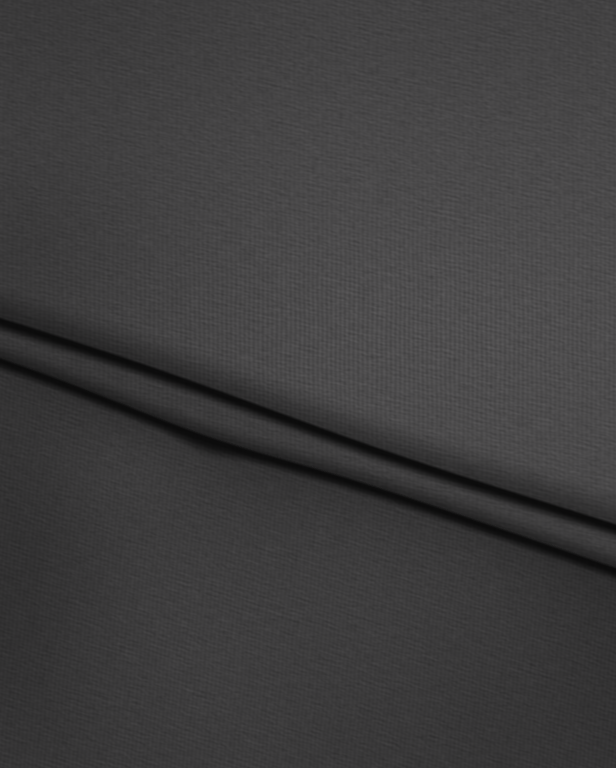
A Shadertoy shader for this texture:

```glsl
// Charcoal knit cloth crossed by a soft diagonal double fold.

vec2 hashGradient(vec2 cell) {
    vec3 q = fract(vec3(cell.xyx) * vec3(0.1031, 0.1030, 0.0973));
    q += dot(q, q.yzx + 33.33);
    return fract((q.xx + q.yz) * q.zy) * 2.0 - 1.0;
}

float gradientNoise(vec2 p) {
    vec2 i = floor(p), f = fract(p);
    vec2 u = f * f * f * (f * (f * 6.0 - 15.0) + 10.0);
    float a = dot(hashGradient(i), f);
    float b = dot(hashGradient(i + vec2(1, 0)), f - vec2(1, 0));
    float c = dot(hashGradient(i + vec2(0, 1)), f - vec2(0, 1));
    float d = dot(hashGradient(i + vec2(1, 1)), f - vec2(1, 1));
    return mix(mix(a, b, u.x), mix(c, d, u.x), u.y);
}

float glow(vec2 p, vec2 center, vec2 size) {
    vec2 q = (p - center) / size;
    return exp(-dot(q, q));
}

// Heights of the two fold edges across the cloth.
float upperEdge(float x) {
    return 0.586 - 0.339 * x + 0.003 * sin(x * 9.0);
}

float lowerEdge(float x) {
    return 0.534 - 0.342 * x - 0.010 * glow(vec2(x, 0.0), vec2(0.27, 0.0), vec2(0.15, 1.0));
}

// Broad light on the upper sheet, rolling away at its edge.
float upperSheet(vec2 p, float height) {
    float tone = mix(0.247, 0.282, smoothstep(0.0, 0.5, p.x));
    tone += 0.025 * glow(p, vec2(0.62, 0.58), vec2(0.35, 0.17));
    tone -= 0.022 * smoothstep(0.78, 1.02, p.y);
    tone -= 0.025 * glow(p, vec2(0.0, 0.66), vec2(0.15, 0.12));
    return tone * mix(0.62, 1.0, smoothstep(-0.004, 0.050, height));
}

// Narrow tube between the edges, shaded by the sheet above.
float foldRoll(float below, float height, float x) {
    float tone = mix(0.215, 0.245, smoothstep(0.0, 0.5, x));
    tone *= mix(0.55, 1.0, smoothstep(-0.003, 0.026, height));
    return mix(0.045, tone, smoothstep(0.005, 0.022, below));
}

// Lower sheet with cast shadow and shallow undulations.
float lowerSheet(vec2 p, float below) {
    float tone = 0.218 + 0.030 * glow(p, vec2(0.38, 0.22), vec2(0.28, 0.20));
    tone += 0.018 * glow(p, vec2(0.18, 0.40), vec2(0.10, 0.06));
    tone -= 0.030 * glow(p, vec2(0.0, 0.24), vec2(0.12, 0.20));
    tone -= 0.020 * glow(p, vec2(0.80, 0.05), vec2(0.25, 0.20));
    tone += 0.018 * gradientNoise(vec2(p.x * 5.0 + p.y * 2.0, p.y * 2.5));
    float reach = 0.020 + 0.012 * glow(p, vec2(0.27, 0.43), vec2(0.04, 0.05));
    tone *= 1.0 - 0.22 * exp(-below / 0.045);
    return mix(0.045, tone, smoothstep(0.004, reach, below));
}

// Slanted ribs, crossing rows and drawn-out yarn flecks.
float knit(vec2 p, float lower) {
    vec2 along = normalize(vec2(1.0, mix(-0.22, -0.32, lower)));
    vec2 q = vec2(dot(p, along), dot(p, vec2(-along.y, along.x)));
    float warp = 0.0025 * gradientNoise(p * 14.0);
    float ribs = sin(6.2832 * (q.x + 0.22 * q.y + warp) * mix(165.0, 185.0, lower));
    float rows = sin(6.2832 * (q.y + warp) * 170.0);
    float ribZone = mix(0.25 + 0.75 * glow(p, vec2(0.48, 0.56), vec2(0.42, 0.15)), 0.45, lower);
    float flecks = gradientNoise(q * vec2(38.0, 260.0));
    float fuzz = gradientNoise(q * vec2(150.0, 330.0) + 47.0);
    return 0.055 * ribs * ribZone + 0.025 * rows + 0.10 * flecks + 0.13 * fuzz;
}

void mainImage(out vec4 fragColor, in vec2 fragCoord) {
    // Height is one unit; width is about 0.8.
    vec2 p = fragCoord / iResolution.xy * vec2(0.8, 1.0);
    float pixel = 1.0 / iResolution.y;
    float upper = p.y - upperEdge(p.x);
    float lower = p.y - lowerEdge(p.x);
    float soft = max(0.0025, pixel);
    float aboveFold = smoothstep(-soft, soft, upper);
    float belowFold = 1.0 - smoothstep(-soft, soft, lower);

    // Layer the sheets from back to front.
    float tone = foldRoll(max(-upper, 0.0), lower, p.x);
    tone = mix(tone, lowerSheet(p, max(-lower, 0.0)), belowFold);
    tone = mix(tone, upperSheet(p, upper), aboveFold);

    // Thread texture scales with the light on the cloth.
    tone *= 1.0 + knit(p, belowFold);
    fragColor = vec4(tone * vec3(1.008, 0.993, 1.003), 1.0);
}
```
